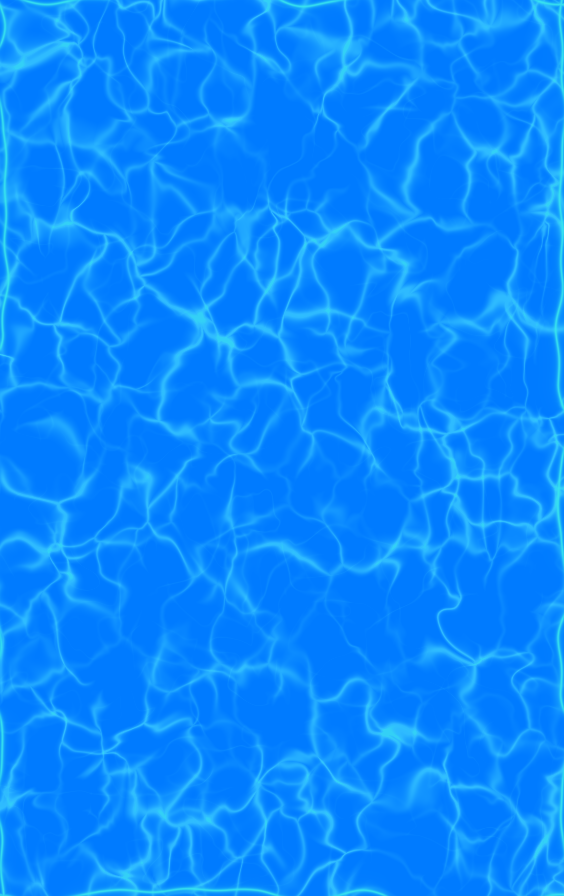
Give the GLSL for this texture, as a Shadertoy shader.

```glsl
const vec3 DEEP_BLUE = vec3(0.0, 0.482, 1.0);
const vec3 LIGHT_BLUE = vec3(0.18, 0.73, 1.0);
const vec3 RIM_CYAN = vec3(0.22, 0.90, 0.93);

vec2 hash2(vec2 p) {
    vec3 q = fract(p.xyx * vec3(0.1031, 0.1030, 0.0973));
    q += dot(q, q.yzx + 33.33);
    return fract((q.xx + q.yz) * q.zy);
}

// Two independent smooth noise channels in 0..1
vec2 noise2(vec2 p) {
    vec2 i = floor(p), f = fract(p);
    f = f * f * (3.0 - 2.0 * f);
    vec2 low = mix(hash2(i), hash2(i + vec2(1, 0)), f.x);
    vec2 high = mix(hash2(i + vec2(0, 1)), hash2(i + vec2(1, 1)), f.x);
    return mix(low, high, f.y);
}

// Refraction of the surface: broad swells down to small ripples
vec2 refractPoint(vec2 p, float seed) {
    p += 0.060 * (noise2(p * 8.0 + seed) - 0.5);
    p += 0.046 * (noise2(p * 19.0 + seed + 40.0) - 0.5);
    p += 0.017 * (noise2(p * 42.0 + seed + 80.0) - 0.5);
    return p;
}

// Distance to the nearest border between cells, in cell units
float cellBorder(vec2 p) {
    vec2 cell = floor(p), nearest = vec2(0), nearestId = vec2(0);
    float best = 1e3;
    for (int y = -1; y <= 1; y++)
    for (int x = -1; x <= 1; x++) {
        vec2 id = cell + vec2(x, y);
        vec2 site = id + hash2(id) - p;
        if (dot(site, site) < best) {
            best = dot(site, site);
            nearest = site;
            nearestId = id;
        }
    }
    float border = 1.0;
    for (int y = -2; y <= 2; y++)
    for (int x = -2; x <= 2; x++) {
        vec2 id = nearestId + vec2(x, y);
        vec2 site = id + hash2(id) - p;
        if (x != 0 || y != 0)
            border = min(border, dot(0.5 * (site + nearest), normalize(site - nearest)));
    }
    return border;
}

float glow(float d, float width) {
    return 1.0 / (1.0 + d * d / (width * width));
}

// Net of light lines that swells and fades over the area
float causticNet(vec2 p, vec2 cells, float width, float faint, float seed) {
    vec2 fade = noise2(p * 10.0 + seed + 15.0);
    float d = cellBorder(refractPoint(p, seed) * cells + seed) / cells.x;
    float strength = mix(faint, 1.0, smoothstep(0.2, 0.75, fade.x));
    return strength * glow(d, width * mix(0.7, 1.4, fade.y));
}

// Faint loops along a level line of the noise
float filament(vec2 p, float scale, float width, float seed) {
    vec2 n = noise2(refractPoint(p, seed) * scale + seed);
    return n.y * glow(abs(n.x - 0.5), width);
}

// Wavy bright line that slips in and out along one side
float rimLine(float inset, float along, float seed) {
    float wave = noise2(vec2(along * 11.0, seed)).x;
    float offset = mix(-0.016, 0.014, wave) + 0.002 * sin(along * 57.0 + seed);
    return glow(inset - offset, 0.0028) * smoothstep(-0.006, 0.003, offset);
}

void mainImage(out vec4 fragColor, in vec2 fragCoord) {
    vec2 p = fragCoord / iResolution.x;
    vec2 size = iResolution.xy / iResolution.x;

    // Overlapping nets, coarse and bright to fine and dim
    float light = 1.10 * causticNet(p, vec2(8.6, 6.8), 0.0046, 0.25, 3.0);
    light += 0.80 * causticNet(p, vec2(10.5, 8.0), 0.0042, 0.03, 57.0);
    light += 0.26 * filament(p, 13.0, 0.030, 21.0);
    light += 0.14 * filament(p, 21.0, 0.035, 91.0);
    light = max(light - 0.10, 0.0);

    // Light caught along the four sides
    float rim = max(rimLine(p.x, p.y, 2.0), rimLine(size.x - p.x, p.y, 13.0));
    rim = max(rim, max(rimLine(p.y, p.x, 27.0), rimLine(size.y - p.y, p.x, 35.0)));

    vec3 color = mix(DEEP_BLUE, LIGHT_BLUE, min(light, 1.0));
    color = mix(color, RIM_CYAN, 0.5 * smoothstep(1.0, 1.5, light));
    color = mix(color, RIM_CYAN, 0.9 * rim);
    fragColor = vec4(color, 1.0);
}
```
